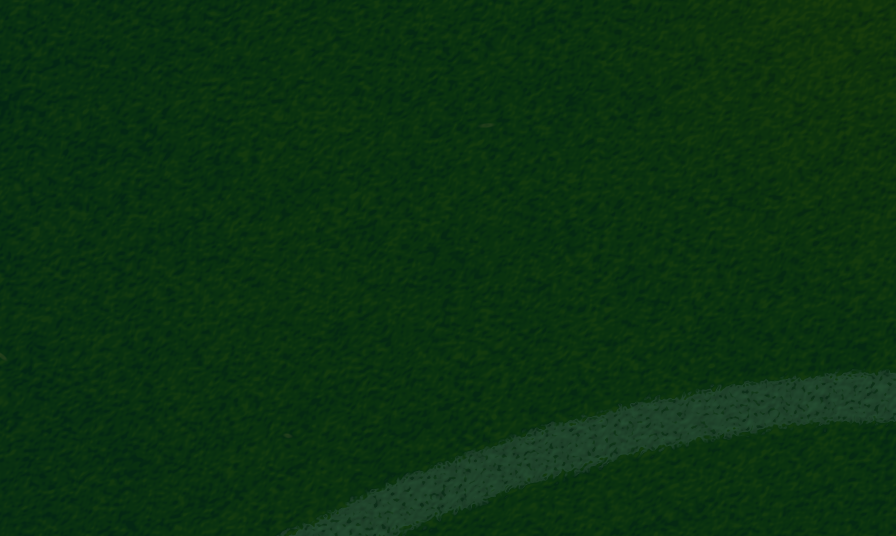
Write a WebGL 2 fragment shader that draws this texture.

```glsl
#version 300 es
precision highp float;
// Dim green turf of slanted grass blades, crossed by a worn, curved chalk line.
uniform vec2 u_resolution;
out vec4 outColor;

const vec3 SHADE = vec3(0.018, 0.155, 0.070);
const vec3 GRASS = vec3(0.038, 0.195, 0.060);
const vec3 TIP   = vec3(0.078, 0.228, 0.055);
const vec3 CHALK = vec3(0.125, 0.265, 0.170);
const vec3 STRAW = vec3(0.190, 0.270, 0.130);

vec2 hash2(vec2 cell) {
  vec3 q = fract(vec3(cell.xyx) * vec3(0.1031, 0.1030, 0.0973));
  q += dot(q, q.yzx + 33.33);
  return fract((q.xx + q.yz) * q.zy);
}

float cornerSlope(vec2 cell, vec2 offset) {
  float angle = 6.28318 * hash2(cell).x;
  return dot(vec2(cos(angle), sin(angle)), offset);
}

// Gradient noise, roughly -0.7 to 0.7.
float gradientNoise(vec2 p) {
  vec2 cell = floor(p), f = fract(p);
  vec2 w = f * f * f * (f * (f * 6.0 - 15.0) + 10.0);
  float low = mix(cornerSlope(cell, f),
                  cornerSlope(cell + vec2(1, 0), f - vec2(1, 0)), w.x);
  float high = mix(cornerSlope(cell + vec2(0, 1), f - vec2(0, 1)),
                   cornerSlope(cell + vec2(1, 1), f - vec2(1, 1)), w.x);
  return mix(low, high, w.y);
}

vec2 rotate(vec2 p, float angle) {
  float c = cos(angle), s = sin(angle);
  return vec2(c * p.x + s * p.y, c * p.y - s * p.x);
}

// Noise drawn out along one direction, like combed fibres.
float fibres(vec2 p, float angle, vec2 frequency) {
  return gradientNoise(rotate(p, angle) * frequency + angle * 37.0);
}

// Several blade directions, leaning mostly up to the right.
float bladeField(vec2 p) {
  vec2 bend = 0.006 * vec2(gradientNoise(p * 24.0), gradientNoise(p * 24.0 + 71.0));
  float sum = 0.0;
  for (int i = 0; i < 5; i++) {
    float k = float(i);
    float angle = 0.45 + 0.42 * (k - 2.0);
    vec2 frequency = vec2(38.0 + 5.0 * k, 112.0 + 9.0 * k);
    float weight = 1.0 - 0.2 * abs(k - 2.0);
    sum += weight * fibres(p + bend, angle, frequency);
  }
  return sum;
}

// Signed distance to the edge of the chalk band, negative inside.
float chalkBand(vec2 p, float halfWidth) {
  float x = 1.72 - p.x;
  float centre = 0.262 - 0.22 * x * x;
  float slope = 0.44 * x;
  return abs(p.y - centre) / sqrt(1.0 + slope * slope) - halfWidth;
}

// Soft mask of a small fleck of dry straw.
float fleck(vec2 p, vec2 centre, float angle, vec2 size) {
  vec2 q = rotate(p - centre, angle) / size;
  return 1.0 - smoothstep(0.4, 1.1, length(q));
}

vec3 turfColor(float tone) {
  vec3 low = mix(SHADE, GRASS, smoothstep(0.0, 0.5, tone));
  return mix(low, TIP, smoothstep(0.45, 1.0, tone));
}

void main() {
  vec2 p = gl_FragCoord.xy / u_resolution.y;
  float aspect = u_resolution.x / u_resolution.y;

  // Grass: fine blades over tufts and broad uneven light.
  float blades = bladeField(p);
  float tufts = fibres(p, 0.35, vec2(9.0, 21.0));
  float broad = gradientNoise(p * vec2(2.2, 3.4) + 5.0);
  float corner = smoothstep(0.75, 0.0, length(p - vec2(aspect, 1.0)));
  float tone = 0.47 + 0.50 * blades + 0.20 * tufts + 0.12 * broad + 0.10 * corner;
  vec3 color = turfColor(tone);
  color += vec3(0.018, 0.006, -0.012) * corner;
  color += vec3(-0.005, -0.006, 0.006) * smoothstep(0.6, 0.0, p.x);

  // Chalk: ragged along the blades, with green showing through.
  float grain = gradientNoise(p * 125.0 + 19.0);
  float edge = chalkBand(p, 0.045) + 0.011 * blades + 0.010 * grain + 0.006 * tufts;
  float band = 1.0 - smoothstep(-0.004, 0.004, edge);
  float wear = smoothstep(-0.38, -0.02, grain + 0.35 * blades + 0.15);
  vec3 chalk = CHALK * (1.0 + 0.13 * blades);
  color = mix(color, chalk, band * mix(0.35, 0.97, wear));

  // Stray dry flecks.
  float straw = fleck(p, vec2(0.908, 0.766), 0.1, vec2(0.018, 0.005));
  straw = max(straw, fleck(p, vec2(0.537, 0.187), -0.2, vec2(0.010, 0.005)));
  straw = max(straw, fleck(p, vec2(0.004, 0.335), -0.7, vec2(0.014, 0.005)));
  color = mix(color, STRAW, straw * (0.55 + 0.3 * grain));

  outColor = vec4(clamp(color, 0.0, 1.0), 1.0);
}
```
